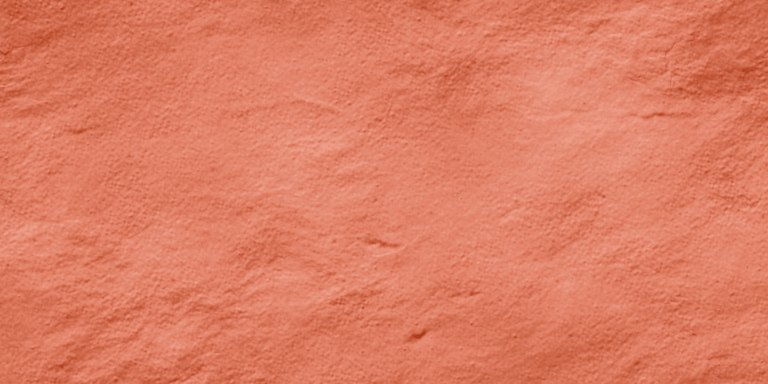
Give the GLSL for this texture, as a WebGL 2 fragment shader.

```glsl
#version 300 es
precision highp float;
// Rough terracotta plaster wall with soft relief, flakes, creases and grit, lit from above.
uniform vec2 u_resolution;
out vec4 fragColor;

// Integer hash: two random values in 0..1 per cell
vec2 hash2(vec2 cell) {
    uvec2 v = uvec2(ivec2(cell) + 4096) * 1664525u + 1013904223u;
    v.x += v.y * 1664525u;
    v.y += v.x * 1664525u;
    v ^= v >> 16u;
    v.x += v.y * 1664525u;
    v.y += v.x * 1664525u;
    v ^= v >> 16u;
    return vec2(v >> 8u) / 16777216.0;
}

float noise(vec2 p) {
    vec2 i = floor(p), f = p - i;
    f = f * f * (3.0 - 2.0 * f);
    float bottom = mix(hash2(i).x, hash2(i + vec2(1, 0)).x, f.x);
    float top = mix(hash2(i + vec2(0, 1)).x, hash2(i + vec2(1, 1)).x, f.x);
    return mix(bottom, top, f.y);
}

float fbm(vec2 p) {
    float sum = 0.0, amp = 0.5;
    for (int i = 0; i < 6; i++) {
        sum += amp * noise(p);
        p = mat2(1.6, 1.2, -1.2, 1.6) * p + 17.3;
        amp *= 0.5;
    }
    return sum;
}

mat2 rotation(float angle) {
    float c = cos(angle), s = sin(angle);
    return mat2(c, -s, s, c);
}

// Plaster height: gentle trowel swells plus thin flaked layers with broken crisp rims
float height(vec2 p) {
    vec2 q = rotation(0.25) * p;
    q += 0.06 * vec2(noise(p * 7.0), noise(p * 7.0 + 31.0));
    float h = fbm(q * vec2(4.6, 6.6));
    float ragged = 0.3 * noise(p * 34.0) + 0.14 * noise(p * 80.0);
    float patches = smoothstep(0.35, 0.65, noise(p * 5.0 + 40.0)) * smoothstep(0.35, 0.6, noise(p * 15.0 + 7.0));
    float flakes = smoothstep(0.0, 0.06, noise(q * vec2(8.0, 12.0) + 5.0) + ragged - 0.74);
    float chips = smoothstep(0.0, 0.12, noise(q * vec2(22.0, 30.0) + 90.0) + 0.7 * ragged - 0.76);
    return h + patches * (0.04 * flakes + 0.028 * chips);
}

// Short tapering gouges: shadowed upper lip, lit lower lip; the high ones are raised ridges
float creases(vec2 p) {
    float shade = 0.0;
    float bend = 0.018 * (noise(p * 13.0) - 0.5) + 0.009 * (noise(p * 65.0) - 0.5);
    float broken = smoothstep(0.15, 0.7, noise(p * 42.0 + 9.0));
    for (int i = 0; i < 16; i++) {
        vec2 a = hash2(vec2(i, 71)), b = hash2(vec2(i, 137));
        vec2 center = vec2((float(i) + a.x) / 8.0, a.y);
        float size = hash2(vec2(i, 211)).x;
        size *= size;
        vec2 d = rotation(mix(-0.35, 0.6, b.x)) * (p - center);
        d.y += bend;
        float taper = 1.0 - smoothstep(0.1, 1.0, abs(d.x) / mix(0.05, 0.15, b.y));
        float w = 0.0025 + (0.0015 + 0.0045 * size) * taper;
        float lip = exp(-d.y * d.y / (w * w));
        float below = d.y + 2.6 * w;
        float foot = exp(-below * below / (3.0 * w * w));
        float gouge = foot * 1.4 - lip * (0.7 + 3.6 * broken);
        float ridge = lip * 1.8 - foot * 0.9;
        shade += taper * mix(0.5, 1.2, size) * (a.y > 0.72 ? ridge : gouge);
    }
    return shade;
}

// Sparse grit: tiny bumps lit on one side, mixed with dark pits
float grit(vec2 p, vec2 light) {
    vec2 cell = floor(p * 28.0);
    vec2 rnd = hash2(cell + 300.0);
    vec2 d = fract(p * 28.0) - mix(vec2(0.35), vec2(0.65), hash2(cell + 500.0));
    float r = mix(0.09, 0.17, rnd.y * rnd.y);
    float bump = 4.5 * dot(d, light) / r - 0.3;
    float pit = -1.8 - 1.8 * dot(d, light) / r;
    float spot = exp(-dot(d, d) / (r * r));
    return spot * (rnd.x < 0.13 ? bump : rnd.x < 0.17 ? pit : 0.0);
}

void main() {
    vec2 uv = gl_FragCoord.xy / u_resolution;
    vec2 p = gl_FragCoord.xy / u_resolution.y;
    vec2 light = vec2(-0.35, 0.94);

    // Relief from the slope towards the light, rougher in patches
    float roughness = mix(0.6, 1.5, smoothstep(0.25, 0.8, noise(p * 3.5 + 12.0)));
    float shade = 37.0 * roughness * (height(p) - height(p + light * 0.0055));

    // Fine sandy grain
    vec2 g = rotation(0.6) * p * 140.0;
    float sandy = mix(0.5, 1.5, noise(p * 9.0 + 70.0));
    shade += 1.8 * sandy * (noise(g) - noise(g + rotation(0.6) * light * 0.8));
    shade += 1.1 * (noise(p * 240.0 + 60.0) - 0.5);

    shade += creases(p) + grit(p, light);

    // Broad stains and darker margins, strongest at the left
    shade += 4.4 * (fbm(p * 2.6 + 80.0) - 0.49);
    vec2 edge = (uv - vec2(0.57, 0.5)) * vec2(1.8, 1.5);
    shade += 0.66 - 1.45 * dot(edge, edge);

    // Shadow, body and highlight tones
    vec3 body = vec3(0.882, 0.5, 0.4);
    vec3 tone = shade < 0.0
        ? mix(body, vec3(0.78, 0.36, 0.24), min(-shade / 2.7, 1.9))
        : mix(body, vec3(0.91, 0.57, 0.48), min(shade / 1.85, 1.6));
    fragColor = vec4(tone, 1.0);
}
```
